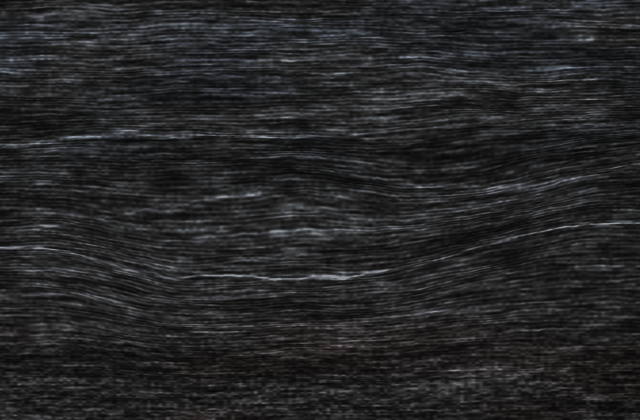
Give the GLSL for this texture, as a WebGL 1 fragment shader.

```glsl
precision highp float;
// Dark, thread-like painted strata with pale wavy crests, cool above and brown below.
uniform vec2 u_resolution;

const float MEDIAN_TONE = 0.137;
const float CONTRAST = 0.41;
const float NOISE_GAIN = 4.6;                 // brings value noise to unit deviation
const float TAU = 6.2832;
const float FURROW_COUNT = 118.0;
const vec2 THREAD_SCALE = vec2(10.0, 150.0);
const vec2 FIBRE_SCALE = vec2(32.0, 175.0);
const vec2 GRAIN_SCALE = vec2(110.0, 200.0);
const vec2 STREAK_SCALE = vec2(6.0, 55.0);
const vec2 BAND_SCALE = vec2(2.5, 14.0);
const float CREST_WIDTH = 0.0032;
const vec3 COOL_TINT = vec3(0.965, 1.0, 1.05);
const vec3 BLUE_TINT = vec3(0.96, 1.0, 1.06);
const vec3 BROWN_TINT = vec3(1.08, 0.98, 0.96);

float hash(vec2 p) {
  vec3 q = fract(vec3(p.xyx) * 0.1031);
  q += dot(q, q.yzx + 33.33);
  return fract((q.x + q.y) * q.z);
}

float valueNoise(vec2 p) {
  vec2 i = floor(p), f = fract(p);
  f = f * f * (3.0 - 2.0 * f);
  return mix(mix(hash(i), hash(i + vec2(1.0, 0.0)), f.x),
             mix(hash(i + vec2(0.0, 1.0)), hash(i + 1.0), f.x), f.y);
}

// Zero-mean noise of about unit deviation
float unitNoise(vec2 p, float seed) {
  return (valueNoise(p + seed) - 0.5) * NOISE_GAIN;
}

float bell(float d, float width) {
  return exp(-d * d / (width * width));
}

// Height of the four crests across the width, u from 0 to 1
float upperCrest(float u) {
  return 0.655 + 0.02 * smoothstep(0.0, 0.15, u) + 0.028 * smoothstep(0.5, 0.75, u);
}
float sagCrest(float u) {
  return 0.6 - 0.045 * smoothstep(0.45, 0.68, u) + 0.055 * smoothstep(0.8, 1.02, u);
}
float archCrest(float u) {
  return 0.435 + 0.1 * smoothstep(-0.1, 0.45, u) - 0.03 * smoothstep(0.5, 0.9, u);
}
float lowerCrest(float u) {
  return 0.41 - 0.07 * smoothstep(0.05, 0.28, u) + 0.128 * smoothstep(0.52, 0.95, u);
}

// Bends nearby threads along a crest
float pull(float y, float crest, float level, float reach) {
  return (crest - level) * bell(y - crest, reach);
}

// Bright thin line with a soft glow and a shadow beneath
float ridge(float d, float glow, float shade) {
  float shadow = bell(d + 0.011, 0.007);
  return 2.0 * bell(d, CREST_WIDTH) + glow * bell(d, 0.016) - shade * shadow;
}

void main() {
  vec2 p = gl_FragCoord.xy / u_resolution.y;
  float u = gl_FragCoord.x / u_resolution.x;
  float upper = upperCrest(u), sag = sagCrest(u);
  float arch = archCrest(u), lower = lowerCrest(u);

  // Strata coordinates that follow the crests
  float bend = 0.7 * pull(p.y, upper, 0.68, 0.09) + 0.6 * pull(p.y, sag, 0.58, 0.09)
             + 0.15 * pull(p.y, arch, 0.51, 0.1) + 0.8 * pull(p.y, lower, 0.39, 0.2);
  float sway = 0.003 * unitNoise(p * vec2(4.0, 6.0), 3.0)
             + 0.0007 * unitNoise(p * vec2(26.0, 40.0), 71.0);
  vec2 s = vec2(p.x, p.y - bend + sway);

  // Even furrows with wandering phase, threads and grain; crumbly toward the bottom
  float crumble = 1.0 - smoothstep(0.05, 0.28, p.y);
  float phase = 0.3 * unitNoise(s * vec2(7.0, 45.0), 53.0);
  float furrow = 1.4 * cos(TAU * (s.y * FURROW_COUNT + phase));
  float tone = mix(0.42, 0.2, crumble) * furrow
             + mix(0.56, 0.44, crumble) * unitNoise(s * THREAD_SCALE, 11.0)
             + 0.52 * unitNoise(s * FIBRE_SCALE, 29.0)
             + mix(0.34, 0.6, crumble) * unitNoise(s * GRAIN_SCALE, 47.0)
             + 0.18 * unitNoise(s * STREAK_SCALE, 5.0)
             + 0.32 * unitNoise(s * BAND_SCALE, 83.0);

  // Broad light and dark regions
  tone += 0.4 * smoothstep(0.72, 0.86, p.y) - 0.4 * (1.0 - smoothstep(0.1, 0.4, p.y));
  tone += 0.5 * bell(p.y - 0.83, 0.03) * smoothstep(0.35, 0.65, abs(u - 0.4) + 0.2);
  tone += 0.35 * bell(u - 0.4, 0.25) * bell(p.y - 0.48, 0.08);
  tone -= 0.55 * bell(u - 0.78, 0.18) * bell(p.y - 0.64, 0.04);
  tone -= 0.45 * smoothstep(0.4, 0.52, abs(u - 0.5));

  // Crests, thin and nearly continuous
  float ripple = 0.0035 * unitNoise(vec2(p.x * 17.0, 0.5), 19.0)
               * bell(u - 0.45, 0.25) + 0.0012 * unitNoise(vec2(p.x * 38.0, 0.5), 61.0);
  float broken = 0.75 + 0.5 * valueNoise(vec2(p.x * 13.0, 7.5));
  tone += broken * 1.25 * ridge(p.y - lower - ripple, 0.25, 0.45);
  tone += broken * 0.85 * ridge(p.y - upper - 0.5 * ripple, 0.25, 0.45);
  tone += broken * 0.5 * ridge(p.y - sag - ripple, 0.6, 0.2) * smoothstep(0.45, 0.65, u);
  tone += broken * 0.4 * ridge(p.y - arch - ripple, 0.8, 0.1)
        * (1.0 - smoothstep(0.5, 0.8, u));
  tone += broken * 0.5 * ridge(p.y - 0.26 - 1.5 * ripple, 0.1, 0.4)
        * smoothstep(0.4, 0.6, u);

  // Skewed brightness and subtle colour
  float light = min(MEDIAN_TONE * exp(CONTRAST * tone), 0.58);
  vec3 tint = mix(vec3(1.0), COOL_TINT, smoothstep(0.12, 0.28, light));
  float patches = smoothstep(0.4, 0.8, valueNoise(s * vec2(4.0, 14.0) + 37.0));
  tint *= mix(vec3(1.0), BLUE_TINT, patches * smoothstep(0.45, 0.75, p.y));
  tint *= mix(vec3(1.0), BROWN_TINT, (0.3 + 0.7 * patches) * (1.0 - smoothstep(0.15, 0.36, p.y)));
  gl_FragColor = vec4(light * tint, 1.0);
}
```
